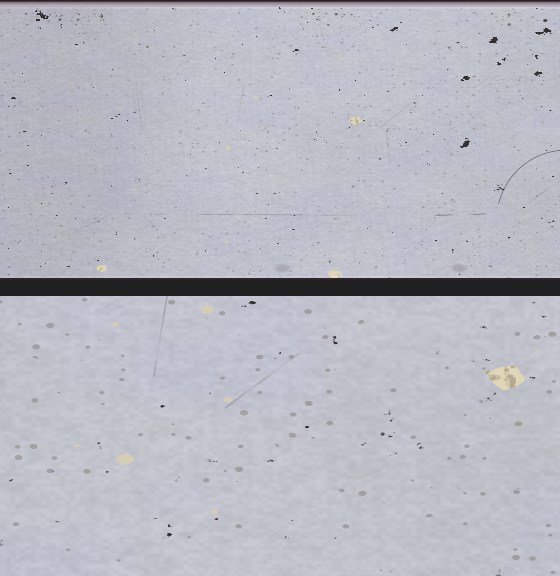
Top, the full canvas; bottom, a detail of the centre.
Reproduce this texture procedurally as a Shadertoy shader.

```glsl
// Weathered pale painted metal panel: cloudy grey-blue paint with fine grain,
// dark flaked chips, cream spots and thin scratches, between two dark edges.
// Layers of value noise, jittered cells and distance functions, top to bottom.

float hash(vec2 c) {
    return fract(sin(dot(c, vec2(127.1, 311.7))) * 43758.5453);
}

float noise(vec2 p) {
    vec2 i = floor(p), f = fract(p);
    f = f * f * (3.0 - 2.0 * f);
    return mix(mix(hash(i), hash(i + vec2(1, 0)), f.x),
               mix(hash(i + vec2(0, 1)), hash(i + vec2(1, 1)), f.x), f.y);
}

float fbm(vec2 p) {
    float sum = 0.0, amp = 0.53;
    for (int i = 0; i < 4; i++) {
        sum += amp * noise(p);
        p = p * 2.03 + 17.3;
        amp *= 0.5;
    }
    return sum;
}

// Antialiased coverage of a shape from its signed distance
float cover(float d) {
    float px = 1.0 / iResolution.y;
    return 1.0 - smoothstep(-0.6 * px, 0.6 * px, d);
}

// One small jittered dot per cell, present with the given density
float specks(vec2 p, float scale, float density) {
    vec2 g = p * scale * vec2(0.65, 1.0), cell = floor(g);
    vec2 jitter = 0.35 * (vec2(hash(cell), hash(cell + 7.3)) - 0.5);
    float r = 0.08 + 0.16 * hash(cell + 3.1);
    float soft = 0.5 * scale / iResolution.y;
    float dotMask = 1.0 - smoothstep(r - soft, r + soft, length(fract(g) - 0.5 - jitter));
    return dotMask * step(1.0 - density, hash(cell + 11.7));
}

// Thin line from a to b, broken up along its length
float scratch(vec2 p, vec2 a, vec2 b) {
    vec2 pa = p - a, ba = b - a;
    float t = clamp(dot(pa, ba) / dot(ba, ba), 0.0, 1.0);
    return cover(length(pa - ba * t) - 0.0012) * smoothstep(0.2, 0.6, noise(p * 35.0));
}

// Slightly ragged ellipse
float blot(vec2 p, vec2 centre, float r) {
    vec2 q = (p - centre) * vec2(0.8, 1.25);
    return cover(length(q) - r * (0.8 + 0.4 * noise(p * 90.0)));
}

void mainImage(out vec4 fragColor, in vec2 fragCoord) {
    vec2 p = fragCoord / iResolution.y;
    float top = 1.0 - p.y;

    // Cloudy paint, palest in the middle, greyer to the left
    float cloud = fbm(p * vec2(2.5, 4.0) + 3.0) - 0.5;
    float light = smoothstep(0.0, 0.9, p.x) - 0.45 * smoothstep(1.3, 2.0, p.x);
    vec3 col = mix(vec3(0.705, 0.71, 0.75), vec3(0.755, 0.765, 0.805), clamp(light + cloud, 0.0, 1.0));
    col += 0.02 * (noise(p * vec2(9.0, 14.0)) - 0.5) * vec3(0.6, 0.6, -0.9);

    // Fine grain, stretched sideways
    col += 0.05 * (fbm(p * vec2(45.0, 110.0)) - 0.5);
    col += 0.045 * (noise(p * vec2(170.0, 240.0)) - 0.5);

    // Brownish dirt, thicker in a strip under the top edge
    float strip = exp(-pow((top - 0.065) / 0.028, 2.0)) * smoothstep(0.35, 0.6, noise(p * vec2(4.0, 2.0) + 8.0));
    float patches = smoothstep(0.4, 0.7, fbm(p * vec2(7.0, 12.0)));
    col = mix(col, vec3(0.50, 0.48, 0.47), 0.5 * specks(p, 75.0, 0.05 + 0.12 * patches + 0.3 * strip));
    col = mix(col, vec3(0.38, 0.35, 0.37), 0.75 * specks(p + 5.0, 50.0, 0.012 + 0.2 * strip));

    // Faint smudges and small cream spots
    for (int i = 0; i < 18; i++) {
        float k = float(i);
        vec2 at = vec2(2.0 * hash(vec2(k, 2.3)), hash(vec2(k, 5.9)));
        float size = 0.003 + 0.005 * pow(hash(vec2(k, 8.1)), 2.0);
        col = mix(col, vec3(0.85, 0.81, 0.68), 0.8 * blot(p, at, size));
    }
    for (int i = 0; i < 2; i++) {
        vec2 q = (p - vec2(1.01 + 0.63 * float(i), 0.042)) / vec2(0.03, 0.017);
        col = mix(col, vec3(0.62, 0.62, 0.66), 0.7 * (1.0 - smoothstep(0.4, 1.2, length(q) + 0.5 * cloud)));
    }

    // Three large cream spots with worn speckles
    vec3 cream = mix(vec3(0.70, 0.65, 0.54), vec3(0.89, 0.85, 0.71), smoothstep(0.25, 0.5, fbm(p * 130.0)));
    float spots = max(blot(p, vec2(1.268, 0.57), 0.017),
                  max(blot(p, vec2(0.362, 0.042), 0.015), blot(p, vec2(1.195, 0.02), 0.019)));
    col = mix(col, cream, 0.9 * spots);

    // Faint scattered scratches, mostly rising to the right
    for (int i = 0; i < 9; i++) {
        float k = float(i);
        vec2 a = vec2(1.9 * hash(vec2(k, 31.0)), 0.1 + 0.75 * hash(vec2(k, 37.0)));
        float angle = mix(0.45, 1.7, pow(hash(vec2(k, 41.0)), 2.0));
        vec2 b = a + (0.08 + 0.14 * hash(vec2(k, 43.0))) * vec2(cos(angle), sin(angle));
        col = mix(col, vec3(0.52, 0.50, 0.53), 0.4 * scratch(p, a, b));
    }

    // Long level scratch, darkening rightwards, and a curved one beside it
    float level = scratch(p, vec2(0.44, 0.236), vec2(1.3, 0.231)) * 0.5;
    level = max(level, scratch(p, vec2(1.52, 0.23), vec2(1.77, 0.237)));
    float arc = cover(abs(length(p - vec2(2.024, 0.214)) - 0.25) - 0.0013);
    arc *= step(0.27, p.y) * step(p.x, 2.02);
    col = mix(col, vec3(0.32, 0.29, 0.32), 0.75 * max(level, arc));

    // Dark flaked chips gathered in clusters, most of them upper right
    vec2 d = (p - vec2(0.155, 0.943)) / vec2(0.06, 0.022);
    float wear = exp(-dot(d, d));
    for (int i = 0; i < 20; i++) {
        float k = float(i);
        float side = i < 14 ? 1.6 + 0.4 * hash(vec2(k, 13.0)) : 1.5 * hash(vec2(k, 13.0));
        vec2 at = vec2(side, 0.95 - 0.62 * pow(hash(vec2(k, 19.0)), 1.3));
        d = (p - at) / (vec2(0.026, 0.012) * (0.5 + 0.7 * hash(vec2(k, 23.0))));
        wear = max(wear, exp(-dot(d, d)));
    }
    float chips = smoothstep(0.0, 0.07, fbm(p * vec2(60.0, 100.0)) + 0.33 * wear - 0.8);
    col = mix(col, vec3(0.15, 0.14, 0.15), 0.92 * chips);
    col = mix(col, vec3(0.2, 0.18, 0.19), 0.85 * specks(p + 2.0, 22.0, 0.006) * step(0.3, p.y));

    // Mauve lip, pale rims and dark outer edges
    vec3 lip = mix(vec3(0.50, 0.44, 0.48), vec3(0.72, 0.69, 0.74), smoothstep(0.005, 0.022, top));
    col = mix(col, lip, cover(top - 0.024));
    col += 0.04 * cover(abs(top - 0.028) - 0.003) + 0.06 * cover(abs(p.y - 0.011) - 0.002);
    col = mix(col, vec3(0.17, 0.13, 0.15), max(cover(top - 0.006), cover(p.y - 0.007)));

    fragColor = vec4(col, 1.0);
}
```
